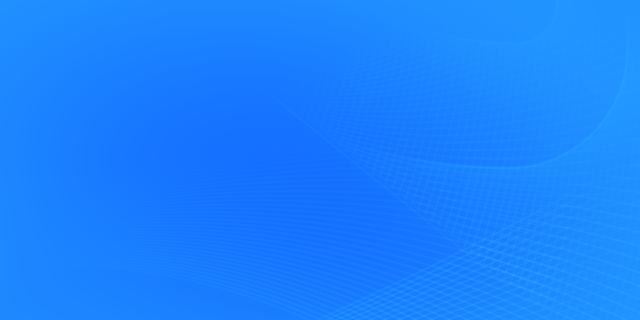
This background is drawn by a WebGL 1 fragment shader. Its source:

```glsl
precision highp float;
// Blue backdrop with a deep centre, crossed by a woven mesh of fine pale curves.
// Each family of curves is a phase field whose whole numbers are drawn as lines;
// dividing a height by a growing spread makes a family open out like a fan.
uniform vec2 u_resolution;

const vec2 TIP = vec2(0.833, 0.714);      // upper end of the diagonal edge
const vec2 ALONG = vec2(0.777, -0.629);   // direction of the diagonal edge

float diagonalSide(vec2 p) { return dot(p - TIP, vec2(0.629, 0.777)); }

float riseSide(vec2 p) {
  float x = p.x - 0.99;
  return 0.45 * x + 0.06 * x * x - p.y;
}

// Height within the fan that opens from the left: 0 at its floor, 1 at its top
float fanHeight(vec2 p) {
  float x = max(p.x - 0.2, 0.0);
  float low = 0.16 - 0.3 * x * x;
  return (p.y - low) / (0.40 + 0.27 * p.x - low);
}

// Phases of the left fan, the fan from the tip, the uprights and the rising fan
vec4 weave(vec2 p) {
  float side = diagonalSide(p);
  float bend = 1.59 - p.x;
  float tipFan = (p.y - 0.478 - 0.3 * bend * bend) / (0.1 + 0.6 * max(p.x - 0.833, 0.0));
  float upright = dot(p - TIP, ALONG) + 0.35 * side + 0.25 * side * side;
  float rising = riseSide(p) / (0.3 + 0.4 * max(p.x - 0.99, 0.0));
  return vec4(fanHeight(p) * 42.0, tipFan * 20.0, upright * 38.0, rising * 24.0);
}

// Distance below a bowl: a round right side joined to a gentle left slope
float bowlSide(vec2 p, vec2 centre, float radius, float slope) {
  vec2 q = p - centre;
  if (q.x > 0.0) return length(vec2(q.x, min(q.y, 0.0))) - radius;
  return (slope * q.x * q.x - radius - q.y) / sqrt(1.0 + 4.0 * slope * slope * q.x * q.x);
}

float stroke(float d, float px) {
  return 1.0 - smoothstep(0.0, 0.0025 + px, abs(d));
}

// A fine edge with a soft glow on its outer side
float glowingEdge(float d, float px) {
  return 0.20 * stroke(d, px) + 0.14 * exp(-11.0 * abs(d)) * smoothstep(-px, px, d);
}

void main() {
  vec2 p = gl_FragCoord.xy / u_resolution * vec2(2.0, 1.0);
  float px = 1.0 / u_resolution.y;

  // Background: tilted oval of deeper blue, with a dimmer lower left corner
  vec2 q = p - vec2(0.92, 0.40);
  q.x += 0.4 * q.y;
  float away = smoothstep(0.08, 1.08, length(q * vec2(0.78, 1.25)));
  away *= 1.0 - 0.25 * smoothstep(0.45, 0.0, p.y) * smoothstep(0.9, 0.0, p.x);
  vec3 color = mix(vec3(0.08, 0.435, 1.0), vec3(0.13, 0.573, 1.0), away);

  // Lines of the weave, with widths kept even by the phase gradient
  vec4 phase = weave(p);
  float h = 0.001;
  vec4 dx = (weave(p + vec2(h, 0.0)) - phase) / h;
  vec4 dy = (weave(p + vec2(0.0, h)) - phase) / h;
  vec4 steep = sqrt(dx * dx + dy * dy) + 0.001;
  vec4 gap = abs(fract(phase - 0.5) - 0.5) / steep;
  vec4 lines = 1.0 - smoothstep(vec4(0.0), vec4(0.0025 + px), gap);
  lines *= clamp(1.0 / (steep * 0.012), 0.0, 1.0);

  // Where each family shows, and how strongly
  float s = dot(p - TIP, ALONG);
  float side = diagonalSide(p);
  float rise = riseSide(p);
  float t = fanHeight(p);
  float inside = smoothstep(0.0, 0.02, side);
  float lower = smoothstep(0.75, 0.05, p.y);
  float below = smoothstep(0.0, 0.015, rise);
  float farRight = smoothstep(1.45, 2.0, p.x);
  float net = inside * smoothstep(0.0, 0.25, s) * smoothstep(1.0, 0.75, p.y);
  float fan = smoothstep(0.0, 0.03, t) * smoothstep(1.05, 0.6, t) * smoothstep(0.05, 0.5, p.x);
  vec4 strength = vec4(fan * (0.05 + 0.10 * lower * lower + 0.07 * below),
                       net * (0.07 + 0.07 * lower) * (1.0 - 0.7 * farRight * lower),
                       net * (0.06 + 0.09 * lower) * (1.0 - 0.5 * farRight),
                       below * 0.20 * (1.0 - 0.75 * farRight));
  float light = dot(lines, strength);

  // Edges of the nets and the two bowls
  light += 0.12 * stroke(side, px) * smoothstep(-0.02, 0.08, s) * smoothstep(1.15, 0.8, s);
  light += 0.20 * stroke(rise, px) * smoothstep(0.95, 1.05, p.x) * smoothstep(2.0, 1.5, p.x);
  light += glowingEdge(bowlSide(p, vec2(1.59, 0.845), 0.37, 0.3), px)
         * smoothstep(1.0, 1.55, p.x) * smoothstep(1.0, 0.72, p.y);
  light += 0.5 * glowingEdge(bowlSide(p, vec2(1.615, 0.99), 0.125, 0.5), px)
         * smoothstep(1.2, 1.55, p.x) * smoothstep(2.0, 1.75, p.x);

  // Soft haze over the lower right mesh
  light += 0.08 * smoothstep(0.0, 0.4, rise) + 0.02 * smoothstep(0.2, 0.7, side);

  gl_FragColor = vec4(mix(color, vec3(0.17, 0.74, 1.0), min(light, 0.6)), 1.0);
}
```
